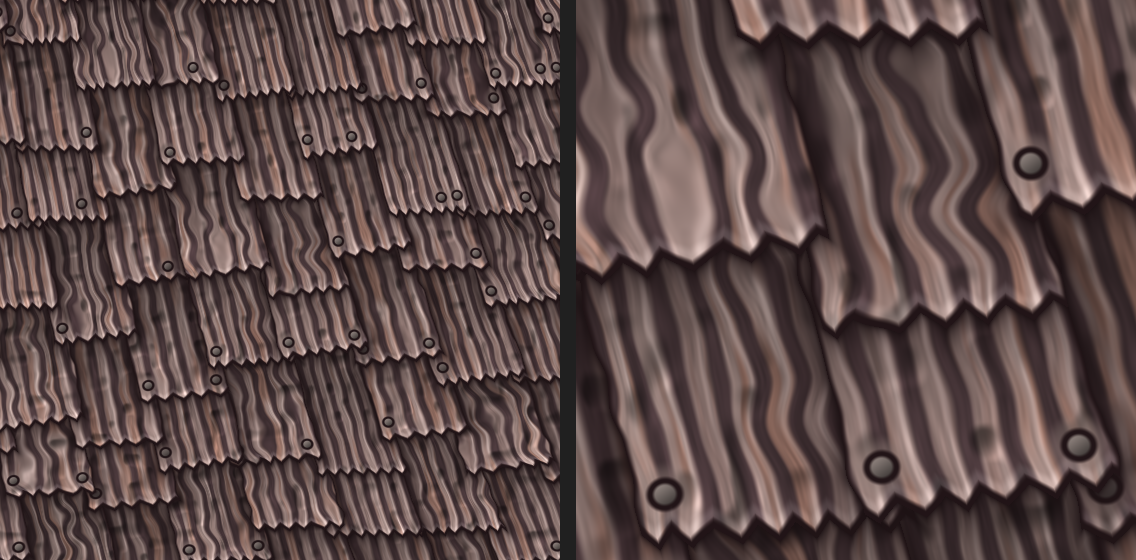
Left, the full canvas; right, a detail of the centre.
This texture is drawn by a WebGL 1 fragment shader. Its source:

```glsl
precision highp float;
// Roof of overlapping corrugated metal plates in slanted, fanning columns.
// Each pixel finds the covering plate with the highest bottom edge, then adds
// ridges, grain, rust, dents, nails and the shadows of the plates above it.

uniform vec2 u_resolution;

const vec2 CELL = vec2(0.12, 0.165);
const vec3 OUTLINE = vec3(0.13, 0.08, 0.09);
const vec3 GROOVE = vec3(0.25, 0.19, 0.20);
const vec3 STEEL = vec3(0.46, 0.375, 0.36);
const vec3 PALE = vec3(0.66, 0.57, 0.545);
const vec3 RUST = vec3(0.52, 0.36, 0.30);

struct Plate {
  vec2 pos;        // position from the middle of the bottom edge
  float halfWidth;
  float phase;     // counts ridges from the left side
  float side;      // distance inside the nearer side
  float above;     // distance above the jagged bottom edge
  float bottom;    // stacking order
  float seed;
};

float hash(vec2 p) {
  return fract(sin(dot(p, vec2(127.1, 311.7))) * 43758.5453);
}

float noise(vec2 p) {
  vec2 i = floor(p), f = fract(p);
  f = f * f * (3.0 - 2.0 * f);
  return mix(mix(hash(i), hash(i + vec2(1.0, 0.0)), f.x),
             mix(hash(i + vec2(0.0, 1.0)), hash(i + 1.0), f.x), f.y);
}

// Slanted columns that spread slightly to the right and downward
vec2 roofCoords(vec2 p) {
  return vec2(p.x - (1.0 - p.y) * (0.16 + 0.16 * p.x), p.y - 0.08 * p.x);
}

float columnShift(float column) {
  return fract(column * 0.5 + 0.4 * hash(vec2(column, 8.3)));
}

Plate makePlate(vec2 uv, vec2 id) {
  Plate s;
  s.seed = hash(id + 3.7);
  float jitter = hash(id + 17.3) - 0.5;
  s.halfWidth = CELL.x * (0.57 + 0.05 * hash(id + 5.1));
  s.bottom = (id.y + columnShift(id.x) + 0.5 * jitter) * CELL.y;
  s.pos = uv - vec2((id.x + 0.5 + 0.1 * (s.seed - 0.5)) * CELL.x, s.bottom);
  float ridges = 5.0 + floor(3.0 * hash(id + 9.9));
  float bend = noise(vec2(s.pos.x * 35.0 + s.seed * 31.0, s.pos.y * 32.0)) - 0.5;
  float dented = 0.2 + 0.75 * smoothstep(0.45, 0.9, hash(id + 23.1));
  s.phase = (s.pos.x / s.halfWidth * 0.5 + 0.5) * ridges + bend * dented;
  float ragged = 0.006 * (noise(vec2(s.seed * 90.0, s.pos.y * 50.0)) - 0.5);
  s.side = s.halfWidth - abs(s.pos.x) + ragged;
  float tooth = abs(fract(s.phase + 0.12) - 0.5) * 2.0;
  float tilt = 0.16 * (hash(id + 41.0) - 0.5);
  s.above = s.pos.y + tilt * s.pos.x - 0.011 * (tooth - 0.5);
  return s;
}

// Candidate plate: row counted from the pixel's own place in that column
Plate nearbyPlate(vec2 uv, float dx, float dy) {
  float column = floor(uv.x / CELL.x) + dx;
  float row = floor(uv.y / CELL.y - columnShift(column)) + dy;
  return makePlate(uv, vec2(column, row));
}

vec3 corrugatedMetal(Plate s) {
  float f = fract(s.phase);
  float tone = hash(vec2(floor(s.phase), s.seed * 57.0));
  float streak = noise(vec2(s.phase * 5.0 + s.seed * 40.0, s.pos.y * 22.0));
  float grain = noise(vec2(s.phase * 13.0, s.pos.y * 55.0 + s.seed * 70.0));
  float face = smoothstep(0.0, 0.17, f) * (1.0 - smoothstep(0.56, 0.76, f));
  vec3 top = mix(STEEL, PALE, 0.55 * streak + 0.4 * tone);
  top = mix(top, RUST, 0.65 * smoothstep(0.5, 0.9, 0.5 * tone + 0.6 * (1.0 - streak)));
  vec3 color = mix(GROOVE * (0.85 + 0.4 * streak), top, face);
  float crest = (f - 0.52) / 0.08;
  color += 0.11 * exp(-crest * crest) * (0.4 + streak);
  color *= 0.9 + 0.2 * grain;
  // Hammered dents, lit from the upper left
  vec2 q = s.pos * vec2(65.0, 40.0) + s.seed * 60.0;
  float n = noise(q);
  float relief = noise(q + vec2(-0.35, 0.35)) - n;
  color *= 1.0 + 1.1 * relief * smoothstep(0.5, 0.8, n);
  return color * mix(1.14, 0.78, smoothstep(0.0, 0.2, s.above));
}

vec3 addNail(vec3 color, vec2 d) {
  d.x -= 0.24 * d.y;
  d.y += 0.08 * d.x;
  float r = length(d);
  color = mix(color, PALE * 0.85, 0.45 * (1.0 - smoothstep(0.011, 0.021, r)));
  color = mix(color, OUTLINE, 1.0 - smoothstep(0.0085, 0.0115, r));
  float light = 0.72 + dot(d, vec2(-25.0, 32.0));
  return mix(color, vec3(0.58, 0.53, 0.51) * light, 1.0 - smoothstep(0.005, 0.0075, r));
}

void main() {
  vec2 uv = roofCoords(gl_FragCoord.xy / u_resolution);

  // Topmost covering plate
  Plate top = nearbyPlate(uv, 0.0, -1.0);
  for (int i = 0; i < 9; i++) {
    float k = float(i);
    Plate s = nearbyPlate(uv, mod(k, 3.0) - 1.0, floor(k / 3.0) - 1.0);
    if (min(s.side, s.above) > 0.0 && s.bottom > top.bottom) top = s;
  }

  // Contact shadow from plates lying over it
  float shadow = 0.0;
  for (int i = 0; i < 9; i++) {
    float k = float(i);
    Plate s = nearbyPlate(uv, mod(k, 3.0) - 1.0, floor(k / 3.0) - 1.0);
    float d = length(max(-vec2(s.side, s.above), 0.0));
    if (s.bottom > top.bottom) shadow = max(shadow, 0.55 * exp(-d / 0.022) + 0.35 * exp(-d / 0.004));
  }

  vec3 color = corrugatedMetal(top);
  for (int i = 0; i < 3; i++) {
    float k = float(i);
    float slot = i == 0 ? -0.76 : 1.16 - 0.4 * k;
    vec2 center = vec2(slot * top.halfWidth, 0.024 + 0.006 * hash(vec2(k, top.seed)));
    if (hash(vec2(top.seed * 91.0, k)) > 0.45 + 0.15 * k) color = addNail(color, top.pos - center);
  }

  // Bright worn rim above a dark lip, thin dark sides
  float rim = smoothstep(0.005, 0.008, top.above) * (1.0 - smoothstep(0.009, 0.016, top.above));
  color += 0.10 * rim;
  float body = smoothstep(0.003, 0.0075, top.above) * smoothstep(0.0, 0.004, top.side);
  color = mix(OUTLINE, color, body);
  gl_FragColor = vec4(mix(color, OUTLINE * 0.8, shadow), 1.0);
}
```
